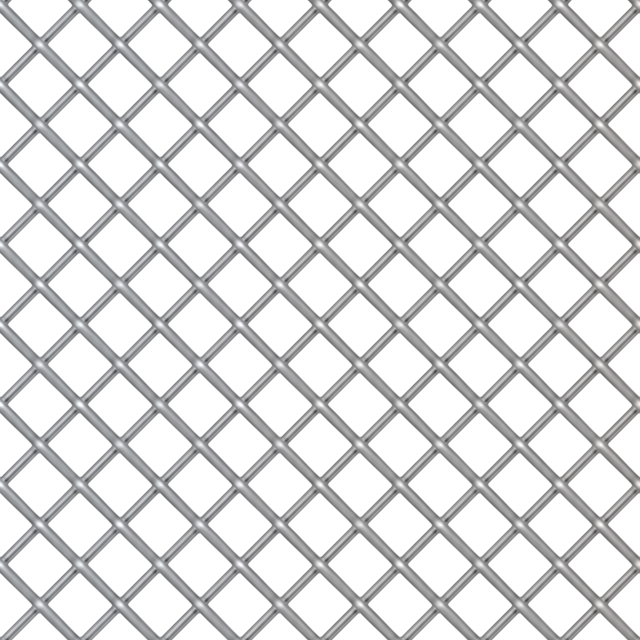
Reproduce this pattern procedurally as a Shadertoy shader.

```glsl
// Diagonal steel wire mesh with glossy welded crossings on a white ground.

const float REPEATS = 8.0;        // diamonds across and down
const float NODE_SHIFT = 0.0625;  // first crossing below the top edge, in repeats
const float FALL_HALF = 0.097;    // half width of wires falling to the right
const float RISE_HALF = 0.084;    // half width of wires rising to the right

float hash(vec2 cell) {
    return fract(sin(dot(cell, vec2(127.1, 311.7))) * 4375.85);
}

// Soft bump of height 1 around a centre
float bump(float x, float centre, float width) {
    float d = (x - centre) / width;
    return exp(-d * d);
}

float smoothMin(float a, float b, float k) {
    float h = max(k - abs(a - b), 0.0) / k;
    return min(a, b) - 0.25 * h * h * k;
}

// Fine drawn-metal streaks from layered sines
float streaks(float across, float along, float seed) {
    float s = sin(across * 4.0 + along * 3.1 + seed * 6.28);
    s += 0.6 * sin(across * 7.0 - along * 5.3 + seed * 17.0);
    return s + 0.4 * sin(along * 23.0 + across * 2.0 + seed * 31.0);
}

// Broad flat wire: t runs -1..1 from the lower left edge to the upper right
float fallingTone(float t, float along, float wave) {
    float tone = 0.60 + 0.07 * bump(t, 0.15, 0.4);
    tone -= 0.11 * bump(t, -0.8, 0.25) + 0.09 * bump(t, 0.75, 0.2);
    tone -= 0.07 * bump(along, -0.14, 0.07);
    return tone + 0.018 * wave;
}

// Slim wire with a bright line above a dark groove
float risingTone(float t, float along, float wave) {
    float tone = 0.60 + 0.21 * bump(t, -0.25, 0.28);
    tone -= 0.13 * bump(t, 0.3, 0.22) + 0.12 * bump(abs(t), 1.0, 0.22);
    tone += 0.05 * bump(t, 0.7, 0.2);
    tone -= 0.17 * bump(abs(along), 0.14, 0.045) * bump(t, 0.2, 0.7);
    return tone + 0.018 * wave;
}

// Highlight on the crossing, trailing down the falling wire
float nodeGloss(vec2 local, float strength) {
    float spot = bump(length(local + vec2(0.025, 0.0)), 0.0, 0.065);
    float trail = exp(-max(local.x, 0.0) / 0.13) * smoothstep(-0.04, 0.04, local.x);
    trail *= bump(local.y, 0.015, 0.032);
    return strength * (0.27 * spot + 0.22 * trail);
}

void mainImage(out vec4 fragColor, in vec2 fragCoord) {
    vec2 uv = fragCoord / iResolution.xy;
    vec2 p = vec2(uv.x, 1.0 - uv.y) * REPEATS - vec2(0.0, NODE_SHIFT);

    // Diagonal grid: x follows falling wires, y follows rising ones
    vec2 grid = vec2(p.x + p.y, p.x - p.y);
    vec2 cell = floor(grid + 0.5);
    vec2 local = grid - cell;

    // Wire outlines with small fillets where they meet
    float fallHalf = FALL_HALF + 0.004 * sin(grid.x * 6.2832);
    float fallDist = abs(local.y) - fallHalf;
    float riseDist = abs(local.x) - RISE_HALF;
    float meshDist = smoothMin(fallDist, riseDist, 0.045);
    float soft = max(REPEATS * 1.1 / iResolution.y, 0.014);
    float coverage = 1.0 - smoothstep(-soft, soft, meshDist);

    // Shade each wire; the falling one lies on top
    float fallSeed = hash(vec2(cell.y, 3.0));
    float riseSeed = hash(vec2(cell.x, 8.0));
    float fallT = local.y / fallHalf;
    float riseT = local.x / RISE_HALF;
    float fall = fallingTone(fallT, local.x, streaks(fallT, grid.x, fallSeed));
    float rise = risingTone(riseT, local.y, streaks(riseT, grid.y, riseSeed));
    float tone = mix(rise, fall, 1.0 - smoothstep(-soft, soft, fallDist));
    tone += nodeGloss(local, 0.85 + 0.3 * hash(cell));

    // Cool steel on the left, slightly darker and warmer on the right
    vec3 tint = mix(vec3(0.99, 1.0, 1.02), vec3(0.98, 0.97, 0.965), uv.x);
    vec3 steel = clamp(tone * tint, 0.0, 1.0);
    fragColor = vec4(mix(vec3(1.0), steel, coverage), 1.0);
}
```
